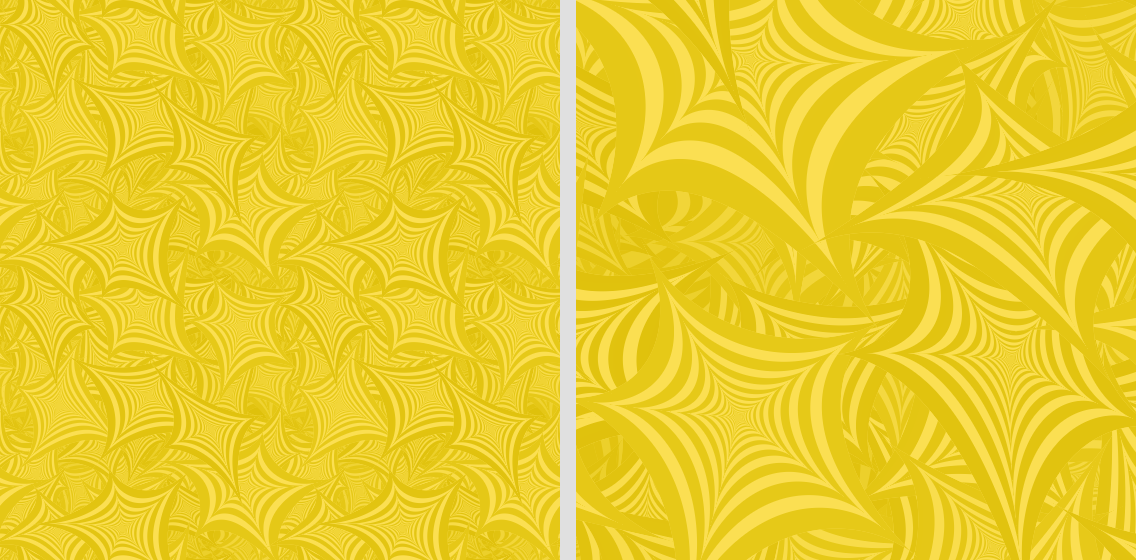
Left, the full canvas; right, a detail of the centre.
Reproduce this pattern procedurally as a Shadertoy shader.

```glsl
// Overlapping concave stars in yellow, each filled with nested stripes that
// thin out towards its centre. Wrapping jittered grids of stars are painted
// layer by layer, from dim and deep at the back to bright in front.

#define REPEATS 2.0        // tiles across and down
#define STRIPES 2.75       // stripes per e-fold of star size
#define LIGHT_RIM 0.39     // light part of a stripe at the rim
#define LIGHT_CORE 0.56    // light part of a stripe at the centre
#define CONCAVITY 0.62     // superellipse exponent, lower is sharper
#define JITTER 0.64        // spread of centres inside their cells
#define TWIST 0.38         // largest bend of the arms, radians
#define DARK vec3(0.875, 0.755, 0.045)
#define DARK_WARM vec3(0.905, 0.79, 0.10)
#define MID vec3(0.925, 0.815, 0.17)
#define LIGHT vec3(0.985, 0.875, 0.32)

const float TAU = 6.28318;
const int LAYERS = 6;
const float CELLS[LAYERS] = float[LAYERS](3.0, 4.0, 4.0, 5.0, 4.0, 3.0);

vec3 hash3(vec3 p) {
    p = fract((p + 1.7) * vec3(0.1031, 0.1030, 0.0973));
    p += dot(p, p.yxz + 33.33);
    return fract((p.xxy + p.yxx) * p.zyx);
}

// Arm tip i of a star with the given number of arms
vec2 armTip(vec2 id, float layer, float i, float arms, float turn) {
    vec3 h = hash3(vec3(id, 20.0 + layer * 8.0 + i));
    float angle = TAU * (i + turn + 0.45 * (h.x - 0.5)) / arms;
    return mix(0.55, 1.12, h.y) * vec2(cos(angle), sin(angle));
}

// Light stripe coverage, dark at phase 0; blends to its mean when too fine
float stripes(float phase, float share, float width) {
    float edge = abs(fract(phase - 0.5 * (1.0 - share)) - 0.5 * share) - 0.5 * share;
    edge = min(edge, 1.0 - share - edge);
    float crisp = clamp(0.5 - edge / max(width, 1e-4), 0.0, 1.0);
    return mix(crisp, share, smoothstep(0.5, 1.3, width));
}

// Paints one star; p and px are in cell units
void paintStar(inout vec3 col, vec2 p, vec2 id, float layer, float px) {
    float radius = length(p);
    if (radius > 1.13) return;
    vec3 h = hash3(vec3(id, 90.0 + layer));
    float arms = h.x < 0.6 ? 4.0 : 5.0;
    float bend = TWIST * (2.0 * h.y - 1.0) * radius;
    p = mat2(cos(bend), sin(bend), -sin(bend), cos(bend)) * p;

    // Find the sector between two tips and its star-shaped level and gradient
    float level = 9.0;
    float slope = 1.0;
    vec2 a = armTip(id, layer, 0.0, arms, h.z);
    for (float i = 0.0; i < arms; i++) {
        vec2 b = armTip(id, layer, mod(i + 1.0, arms), arms, h.z);
        float area = a.x * b.y - a.y * b.x;
        vec2 gradU = vec2(b.y, -b.x) / area;
        vec2 gradV = vec2(-a.y, a.x) / area;
        vec2 uv = vec2(dot(p, gradU), dot(p, gradV));
        if (min(uv.x, uv.y) > -1e-5) {
            uv = max(uv, 1e-4);
            vec2 power = pow(uv, vec2(CONCAVITY));
            level = pow(power.x + power.y, 1.0 / CONCAVITY);
            vec2 weight = pow(uv / level, vec2(CONCAVITY - 1.0));
            slope = length(weight.x * gradU + weight.y * gradV);
        }
        a = b;
    }

    // Stripe density and brightness vary by star and rise towards the front
    float front = layer / float(LAYERS - 1);
    float density = STRIPES * mix(0.8, 1.2, h.z);
    float share = mix(LIGHT_CORE, LIGHT_RIM, min(level, 1.0));
    float cover = clamp(0.5 + (1.0 - level) / (slope * px), 0.0, 1.0);
    float phase = -density * log(level) - 0.5 * (1.0 - share);
    float light = stripes(phase, share, density * slope * px / level);
    float glow = smoothstep(0.3, 0.85, front + 0.3 * (h.y - 0.5));
    vec3 bright = mix(MID, LIGHT, glow);
    vec3 ground = mix(DARK, DARK_WARM, fract(h.z * 7.0 + h.x));
    ground = mix(ground, DARK_WARM, 0.5 * (1.0 - level) * front);
    col = mix(col, mix(ground, bright, light), cover);
}

void mainImage(out vec4 fragColor, in vec2 fragCoord) {
    vec2 tile = fract(fragCoord / iResolution.xy * REPEATS);
    float tilePx = REPEATS / min(iResolution.x, iResolution.y);
    vec3 col = DARK;

    for (int k = 0; k < LAYERS; k++) {
        float layer = float(k);
        float cells = CELLS[k];
        vec2 q = tile * cells;
        vec2 cell = floor(q);
        // Alternate the overlap direction between layers
        float dir = mod(layer, 2.0) * 2.0 - 1.0;
        for (int j = -1; j <= 1; j++) {
            for (int i = -1; i <= 1; i++) {
                vec2 corner = cell + dir * vec2(i, j);
                vec2 id = mod(corner, cells);
                vec2 offset = 0.5 + JITTER * (hash3(vec3(id, layer)).xy - 0.5);
                paintStar(col, q - corner - offset, id, layer, tilePx * cells);
            }
        }
    }
    fragColor = vec4(col, 1.0);
}
```
